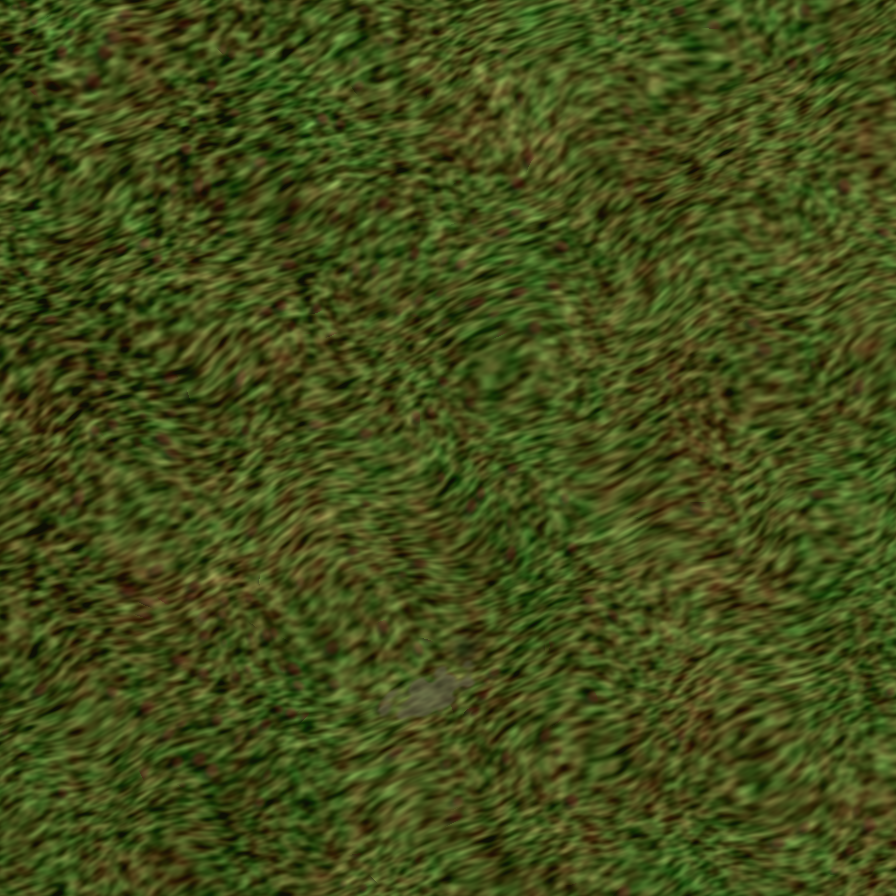
This texture is drawn by a Shadertoy shader. Its source:

```glsl
const vec3 TURF = vec3(0.264, 0.309, 0.101);        // mean grass colour
const vec3 TURF_SPREAD = vec3(0.079, 0.092, 0.060); // shade to light, per unit of tone
const vec3 DRY_SHIFT = vec3(0.026, -0.016, 0.002);  // green to brown, per unit of dryness
const vec3 SPECK_COLOR = vec3(0.34, 0.18, 0.11);
const vec3 BARE_COLOR = vec3(0.37, 0.37, 0.25);
const vec2 BLADE_FREQ = vec2(40.0, 108.0);          // along and across a blade
const vec2 FINE_FREQ = vec2(72.0, 165.0);
const float BLADE_ANGLE = 0.50;
const float FINE_ANGLE = 0.36;
const float BEND = 0.035;
const float NOISE_GAIN = 4.6;                       // brings noise to unit deviation
const float SPECK_GRID = 44.0;
const float SPECK_SHARE = 0.24;
const vec2 BARE_CENTER = vec2(0.475, 0.225);
const vec2 BARE_SIZE = vec2(0.050, 0.019);
const vec2 HOLLOW_CENTER = vec2(0.518, 0.277);

vec2 hash2(vec2 p) {
    vec3 q = fract(p.xyx * vec3(0.1031, 0.1030, 0.0973));
    q += dot(q, q.yzx + 33.33);
    return fract((q.xx + q.yz) * q.zy);
}

vec2 gradientAt(vec2 cell) {
    float a = 6.2832 * hash2(cell + 217.0).x;
    return vec2(cos(a), sin(a));
}

float gradientNoise(vec2 p) {
    vec2 i = floor(p), f = fract(p);
    vec2 w = f * f * f * (f * (f * 6.0 - 15.0) + 10.0);
    vec2 e = vec2(1.0, 0.0);
    float a = dot(gradientAt(i), f);
    float b = dot(gradientAt(i + e.xy), f - e.xy);
    float c = dot(gradientAt(i + e.yx), f - e.yx);
    float d = dot(gradientAt(i + e.xx), f - e.xx);
    return mix(mix(a, b, w.x), mix(c, d, w.x), w.y);
}

vec2 rotate(vec2 p, float angle) {
    float c = cos(angle), s = sin(angle);
    return vec2(c * p.x + s * p.y, c * p.y - s * p.x);
}

// Coverage in x, shaded lower left side in y
vec2 specks(vec2 p, float density) {
    vec2 g = p * SPECK_GRID, cell = floor(g);
    vec2 result = vec2(0.0);
    for (int y = -1; y <= 1; y++)
    for (int x = -1; x <= 1; x++) {
        vec2 id = cell + vec2(x, y);
        vec2 trait = hash2(id + 71.0);
        vec2 d = g - id - hash2(id + 19.0);
        float size = mix(0.18, 0.36, trait.y);
        float present = step(trait.x, density);
        float body = 1.0 - smoothstep(0.3 * size, 1.3 * size, length(d));
        float shade = 1.0 - smoothstep(0.2 * size, 1.4 * size, length(d + 0.6 * size));
        result = max(result, present * vec2(body, shade) * mix(0.4, 0.9, trait.y));
    }
    return result;
}

void mainImage(out vec4 fragColor, in vec2 fragCoord) {
    vec2 uv = fragCoord / iResolution.y;

    // Bend the field so the blades change direction gently
    vec2 p = uv + BEND * vec2(gradientNoise(uv * 7.0), gradientNoise(uv * 7.0 + 40.0));

    // Blades, finer blades, clumps and broad light
    float blades = gradientNoise(rotate(p, BLADE_ANGLE) * BLADE_FREQ);
    float fine = gradientNoise(rotate(p, FINE_ANGLE) * FINE_FREQ + 60.0);
    float clumps = gradientNoise(rotate(p, BLADE_ANGLE) * vec2(30.0, 46.0) + 90.0);
    float broad = gradientNoise(uv * 6.0 + 15.0);
    float rough = smoothstep(-0.1, 0.8, uv.y - uv.x);
    float tone = 0.66 * blades + 0.52 * fine + 0.36 * clumps + 0.20 * broad;
    tone *= NOISE_GAIN * mix(0.96, 1.14, rough);
    tone += 0.25 * (uv.x - 0.5) + 0.22 * (uv.y - 0.5) - 0.25 * rough;

    // Dry brown against fresh green
    float dryness = 0.75 * gradientNoise(p * vec2(55.0, 75.0) + 130.0)
                  + 0.45 * gradientNoise(uv * 16.0 + 170.0)
                  + 0.45 * gradientNoise(uv * 4.5 + 8.0);
    vec3 color = TURF + TURF_SPREAD * tone + DRY_SHIFT * NOISE_GAIN * dryness;

    // Reddish specks gather in drifts, mostly on the left
    float drift = smoothstep(-0.10, 0.40, gradientNoise(uv * 6.5 + 200.0));
    float leftward = mix(1.0, 0.35, smoothstep(0.35, 0.75, uv.x));
    vec2 speck = specks(p, SPECK_SHARE * leftward * (0.25 + 1.6 * drift));
    color *= 1.0 - 0.45 * speck.y;
    color = mix(color, SPECK_COLOR + 0.5 * TURF_SPREAD * tone, 0.75 * speck.x);

    // Bare pale patch with a dark hollow above it
    vec2 bare = rotate(uv - BARE_CENTER, BLADE_ANGLE) / BARE_SIZE;
    float edge = length(bare) + 0.9 * gradientNoise(uv * 45.0) + 0.5 * blades;
    float bareMask = 1.0 - smoothstep(0.7, 1.1, edge);
    color = mix(color, BARE_COLOR + 0.35 * TURF_SPREAD * tone, 0.85 * bareMask);
    float hollow = length(uv - HOLLOW_CENTER) + 0.012 * clumps;
    color *= 1.0 - 0.4 * (1.0 - smoothstep(0.004, 0.025, hollow));

    fragColor = vec4(clamp(color, vec3(0.05, 0.06, 0.015), vec3(1.0)), 1.0);
}
```
